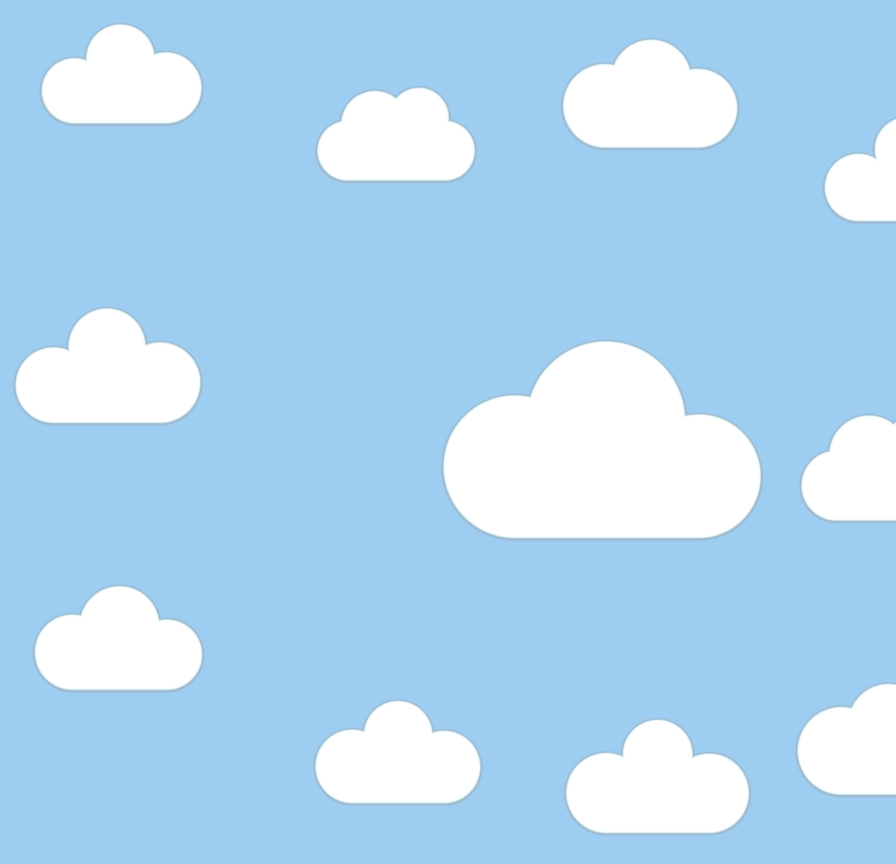
This pattern is drawn by a WebGL 2 fragment shader. Its source:

```glsl
#version 300 es
precision highp float;
// Flat white clouds with thin grey-blue rims, scattered over a plain sky around one large cloud.

uniform vec2 u_resolution;
out vec4 fragColor;

// All lengths are fractions of the canvas width.
const vec3 SKY = vec3(0.618, 0.803, 0.950);
const vec3 RIM = vec3(0.620, 0.735, 0.815);
const vec3 EDGE_WHITE = vec3(0.93, 0.985, 0.99);
const vec3 CLOUD_WHITE = vec3(1.0);

const vec2 BIG_CENTER = vec2(0.672, 0.47);
const float BIG_SIZE = 0.177;             // half width of the large cloud
const vec2 CLEARING = vec2(0.60, 0.38);   // radii kept open around it
const float SKIP_INSIDE = 0.47;           // part of the clearing left empty

const int COLUMNS = 4;
const int ROWS = 4;
const vec2 GRID_ORIGIN = vec2(0.135, -0.06);
const vec2 GRID_PITCH = vec2(0.29, 0.31);
const float STAGGER = 0.10;
const float JITTER = 0.02;
const float SMALL_MIN = 0.086;
const float SMALL_MAX = 0.104;
const float TWIN_SHARE = 0.3;             // share of clouds with two domes

const float RIM_WIDTH = 0.0025;
const float RIM_DROP = 0.0006;
const float EDGE_WIDTH = 0.003;
const float SOFTNESS = 0.0012;

vec4 hash4(vec2 cell) {
    vec4 h = fract(cell.xyxy * vec4(0.1031, 0.1030, 0.0973, 0.1099) + 0.37);
    h += dot(h, h.wzxy + 33.33);
    return fract((h.xxyz + h.yzzw) * h.zywx);
}

float circle(vec2 p, vec2 center, float radius) {
    return length(p - center) - radius;
}

float box(vec2 p, vec2 center, vec2 halfSize) {
    vec2 q = abs(p - center) - halfSize;
    return length(max(q, 0.0)) + min(max(q.x, q.y), 0.0);
}

// Distance to a cloud of half width 1 with its flat base on y = 0.
float cloudShape(vec2 p, float leftR, float rightR, float domeR, bool twin) {
    float left = leftR - 1.0;
    float right = 1.0 - rightR;
    float d = min(circle(p, vec2(left, leftR), leftR),
                  circle(p, vec2(right, rightR), rightR));
    vec2 bodyCenter = vec2(0.5 * (left + right), 0.36);
    d = min(d, box(p, bodyCenter, vec2(0.5 * (right - left), 0.36)));
    if (twin) {
        d = min(d, circle(p, vec2(-0.27, 0.71), 0.43));
        return min(d, circle(p, vec2(0.29, 0.80), 0.38));
    }
    float lean = 0.4 * (leftR - rightR);
    return min(d, circle(p, vec2(lean, 1.24 - domeR), domeR));
}

float cloudAt(vec2 p, vec2 center, float size, vec3 sides, bool twin) {
    vec2 local = (p - center) / size + vec2(0.0, 0.6);
    return size * cloudShape(local, sides.x, sides.y, sides.z, twin);
}

// Distance to the nearest cloud of the whole sky.
float cloudField(vec2 p) {
    float d = cloudAt(p, BIG_CENTER, BIG_SIZE, vec3(0.45, 0.39, 0.50), false);
    for (int i = 0; i < COLUMNS; i++) {
        for (int j = 0; j < ROWS; j++) {
            vec2 cell = vec2(i, j);
            vec4 place = hash4(cell + 3.0);
            vec4 form = hash4(cell + 17.0);
            vec2 center = GRID_ORIGIN + cell * GRID_PITCH;
            center.y -= STAGGER * mod(cell.x, 2.0);
            center += JITTER * (2.0 * place.xy - 1.0);

            // Leave room for the large cloud: skip or push away vertically.
            float reach = length((center - BIG_CENTER) / CLEARING);
            if (reach < SKIP_INSIDE) continue;
            center.y = BIG_CENTER.y + (center.y - BIG_CENTER.y) / min(reach, 1.0);

            bool twin = place.w < TWIN_SHARE;
            vec3 sides = mix(vec3(0.40, 0.40, 0.38), vec3(0.50, 0.46, 0.50), form.xyz);
            if (twin) sides.xy = vec2(0.38);
            float size = mix(SMALL_MIN, SMALL_MAX, place.z);
            d = min(d, cloudAt(p, center, size, sides, twin));
        }
    }
    return d;
}

void main() {
    vec2 p = gl_FragCoord.xy / u_resolution.x;
    float soft = max(SOFTNESS, 0.6 / u_resolution.x);
    float d = cloudField(p);
    float dropped = cloudField(p + vec2(0.0, RIM_DROP));

    // Sky, rim, then the white body.
    float rim = 1.0 - smoothstep(-soft, soft, dropped - RIM_WIDTH);
    float body = 1.0 - smoothstep(-soft, soft, d);
    float core = smoothstep(0.0, EDGE_WIDTH, -d);
    vec3 color = mix(SKY, RIM, rim);
    color = mix(color, mix(EDGE_WHITE, CLOUD_WHITE, core), body);
    fragColor = vec4(color, 1.0);
}
```
